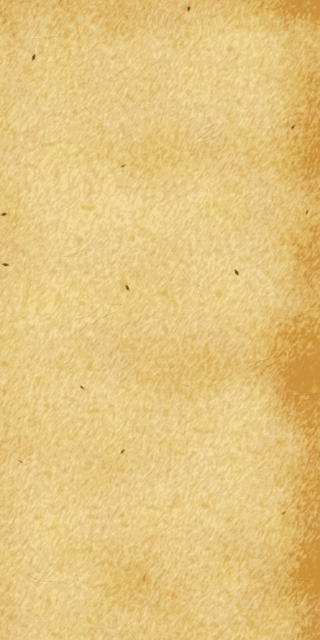
A Shadertoy shader for this texture:

```glsl
// Aged parchment: fibrous golden paper with soft stains, browned edges, creases and specks.

#define GRAIN 0.42        // fibre contrast
#define FIBRE_FREQ 58.0   // fibres per canvas width, along their length
#define FIBRE_ANGLE 1.0   // fibre direction in radians
#define BAND_STAIN 0.27   // strength of the horizontal stains
#define EDGE_STAIN 0.62   // strength of the browned right edge
#define MOTTLE 0.34       // strength of the cloudy variation
#define CREASES 16
#define SPECKS 13

const vec3 CREAM = vec3(0.950, 0.850, 0.605);
const vec3 STRAW = vec3(0.902, 0.788, 0.518);
const vec3 OCHRE = vec3(0.872, 0.725, 0.420);
const vec3 AMBER = vec3(0.800, 0.570, 0.235);
const vec3 OLIVE = vec3(0.840, 0.690, 0.300);
const vec3 BARK  = vec3(0.400, 0.200, 0.080);

vec2 hash2(vec2 p) {
    vec3 q = fract(p.xyx * vec3(0.1031, 0.1030, 0.0973));
    q += dot(q, q.yzx + 33.33);
    return fract((q.xx + q.yz) * q.zy);
}

float gradDot(vec2 cell, vec2 offset) {
    float a = 6.2832 * hash2(cell).x;
    return dot(vec2(cos(a), sin(a)), offset);
}

float noise(vec2 p) {
    vec2 i = floor(p), f = p - i;
    vec2 u = f * f * f * (f * (f * 6.0 - 15.0) + 10.0);
    vec2 e = vec2(1.0, 0.0);
    return mix(mix(gradDot(i, f), gradDot(i + e, f - e), u.x),
               mix(gradDot(i + e.yx, f - e.yx), gradDot(i + 1.0, f - 1.0), u.x), u.y);
}

float fbm(vec2 p) {
    float sum = 0.0, amp = 0.6;
    for (int i = 0; i < 4; i++) {
        sum += amp * noise(p);
        p = mat2(1.6, 1.2, -1.2, 1.6) * p + 17.3;
        amp *= 0.5;
    }
    return sum;
}

vec2 rotate(vec2 p, float a) {
    float c = cos(a), s = sin(a);
    return vec2(c * p.x + s * p.y, c * p.y - s * p.x);
}

// Short matted fibres at two scales
float fibres(vec2 p) {
    vec2 q = rotate(p, FIBRE_ANGLE) + 0.012 * vec2(noise(p * 14.0), noise(p * 14.0 + 40.0));
    q *= FIBRE_FREQ * vec2(1.0, 2.1);
    return noise(q) + 0.75 * noise(q * 0.53 + 71.0) + 0.5 * noise(p * 125.0 + 9.0);
}

// Broad discoloration: cloud, three bands and browned borders
float stains(vec2 p) {
    float cloud = fbm(p * 2.6 + 5.0);
    float s = MOTTLE * cloud;
    for (int i = 0; i < 3; i++) {
        float y = (p.y - 0.25 - 0.63 * float(i) + 0.2 * cloud) / 0.10;
        s += BAND_STAIN * exp(-y * y) * smoothstep(0.0, 0.5, p.x) * (0.8 + 1.2 * cloud);
    }
    float ragged = 0.16 * fbm(p * 4.0 + 30.0);
    s += EDGE_STAIN * pow(smoothstep(0.74, 1.03, p.x + ragged), 1.6);
    s += 0.40 * smoothstep(1.84, 2.04, p.y + ragged);
    s += 0.14 * smoothstep(0.35, 0.0, p.y + ragged);
    return s + 0.13 * smoothstep(0.16, -0.02, p.x + ragged);
}

vec3 paperColor(float t) {
    vec3 c = mix(CREAM, STRAW, smoothstep(0.0, 0.36, t));
    c = mix(c, OCHRE, smoothstep(0.34, 0.64, t));
    return mix(c, AMBER, smoothstep(0.60, 1.15, t));
}

// Faint embossed hairlines: a dark side and a lit side
float creases(vec2 p, float px) {
    float shade = 0.0, width = max(0.0022, 0.7 * px);
    for (int i = 0; i < CREASES; i++) {
        vec2 h = hash2(vec2(float(i), 3.0)), k = hash2(vec2(float(i), 8.0));
        vec2 q = rotate(p - h * vec2(1.0, 2.0), 3.1416 * k.x);
        float len = mix(0.05, 0.17, k.y);
        float d = q.y + 0.035 * noise(q * 9.0 + 20.0 * h) + 0.7 * q.x * q.x;
        float fade = smoothstep(len, 0.2 * len, abs(q.x)) * smoothstep(-0.35, 0.25, noise(q * 25.0));
        float lit = exp(-pow((d - 1.6 * width) / width, 2.0));
        shade += fade * (0.6 * lit - exp(-pow(d / width, 2.0)));
    }
    return shade;
}

// Small elongated bark flecks
float specks(vec2 p, float px) {
    float cover = 0.0;
    for (int i = 0; i < SPECKS; i++) {
        vec2 h = hash2(vec2(float(i), 21.0)), k = hash2(vec2(float(i), 34.0));
        vec2 q = rotate(p - h * vec2(1.0, 2.0), 3.1416 * k.x);
        float r = mix(0.0022, 0.0042, k.y);
        float d = length(q * vec2(0.5, 1.0)) - r + 0.002 * noise(p * 180.0);
        cover = max(cover, mix(0.5, 0.9, k.y) * smoothstep(px, -px, d));
    }
    return cover;
}

void mainImage(out vec4 fragColor, in vec2 fragCoord) {
    float px = 1.0 / iResolution.x;
    vec2 p = fragCoord * px;

    // Paper tone with soft relief lit from the upper left
    float relief = fbm(p * 5.0 + 50.0) - fbm((p + vec2(-0.012, 0.012)) * 5.0 + 50.0);
    float tone = 0.27 + stains(p) + GRAIN * fibres(p) + 0.35 * relief;
    vec3 col = paperColor(tone);
    col.b -= 0.05 * noise(p * 7.0 + 90.0);

    // Olive blotches, creases and specks
    col = mix(col, OLIVE, 0.5 * smoothstep(0.28, 0.55, noise(p * 30.0 + 12.0)));
    col += 0.07 * creases(p, px) * vec3(0.9, 1.0, 1.0);
    col = mix(col, BARK, specks(p, px));
    fragColor = vec4(clamp(col, 0.0, 1.0), 1.0);
}
```
